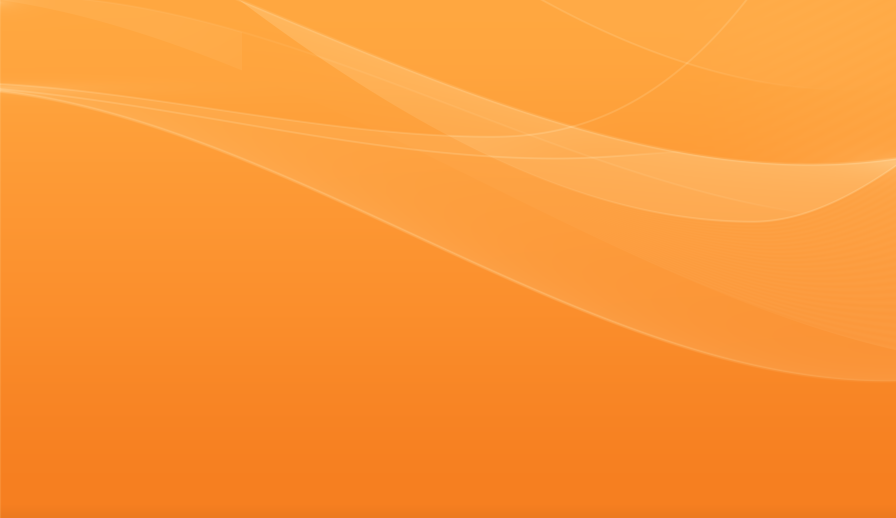
Give the GLSL for this background, as a Shadertoy shader.

```glsl
// Cubic through two points (x, height) with given slopes, straight beyond its ends
float curve(float x, vec2 a, float slopeA, vec2 b, float slopeB) {
    float span = b.x - a.x;
    float t = clamp((x - a.x) / span, 0.0, 1.0);
    float s = 1.0 - t;
    float y = mix(a.y, b.y, t * t * (3.0 - 2.0 * t));
    y += span * t * s * (s * slopeA - t * slopeB);
    return y + slopeA * min(x - a.x, 0.0) + slopeB * max(x - b.x, 0.0);
}

// Signed distance below a curve, in canvas heights
float below(float depth, float edge) {
    float d = depth - edge;
    float steepness = length(vec2(dFdx(d), dFdy(d))) * iResolution.y;
    return d / max(steepness, 0.001);
}

float fill(float d) {
    float soft = 0.7 / iResolution.y;
    return smoothstep(-soft, soft, d);
}

float strand(float d, float width) {
    float soft = 1.0 / iResolution.y;
    return 1.0 - smoothstep(width * 0.3, width * 0.3 + soft + width, abs(d));
}

void mainImage(out vec4 fragColor, in vec2 fragCoord) {
    vec2 uv = fragCoord / iResolution.xy;
    float x = uv.x;
    float depth = 1.0 - uv.y;

    // Vertical orange gradient
    vec3 amber = vec3(1.0, 0.655, 0.25);
    vec3 orange = vec3(0.99, 0.58, 0.19);
    vec3 deepOrange = vec3(0.965, 0.497, 0.125);
    vec3 cream = vec3(1.0, 0.84, 0.60);
    vec3 col = mix(amber, orange, smoothstep(0.0, 0.55, depth));
    col = mix(col, deepOrange, smoothstep(0.4, 0.98, depth));
    col *= 1.0 - 0.04 * smoothstep(0.97, 1.0, depth);

    // Ribbon outlines, measured down from the top
    float sweepEdge = curve(x, vec2(0.0, 0.176), 0.2, vec2(1.0, 0.736), -0.03);
    float foldEdge = curve(x, vec2(0.0), 0.25, vec2(1.0, 0.676), 0.4);
    float crestEdge = curve(x, vec2(0.267, 0.0), 0.72, vec2(1.0, 0.306), -0.25);
    float bellyEdge = x < 0.84
        ? curve(x, vec2(0.267, 0.0), 1.3, vec2(0.84, 0.428), 0.0)
        : curve(x, vec2(0.84, 0.428), 0.0, vec2(1.0, 0.32), -1.2);
    float risingEdge = x < 0.55
        ? curve(x, vec2(0.0, 0.162), 0.1, vec2(0.55, 0.264), 0.0)
        : curve(x, vec2(0.55, 0.264), 0.0, vec2(0.833, 0.0), -2.2);
    float lowerEdge = x < 0.62
        ? curve(x, vec2(0.0, 0.172), 0.15, vec2(0.62, 0.306), 0.0)
        : curve(x, vec2(0.62, 0.306), 0.0, vec2(0.78, 0.29), -0.1);
    float cornerEdge = curve(x, vec2(0.605, 0.0), 0.95, vec2(0.95, 0.174), 0.0);
    float innerEdge = curve(x, vec2(0.1, 0.0), 0.2, vec2(0.9, 0.412), 0.25);

    float sweep = below(depth, sweepEdge);
    float fold = below(depth, foldEdge);
    float crest = below(depth, crestEdge);
    float belly = below(depth, bellyEdge);
    float rising = below(depth, risingEdge);
    float lower = below(depth, lowerEdge);
    float corner = below(depth, cornerEdge);
    float inner = below(depth, innerEdge);

    // Translucent bodies
    float sweepBody = fill(-sweep) * fill(below(depth, max(lowerEdge, crestEdge)));
    float foldBody = fill(-fold) * fill(inner) * fill(-belly + 2.0 * step(x, 0.27));
    float lightBody = fill(crest) * fill(-belly);
    float twistBody = fill(rising) * fill(-lower) * smoothstep(0.7, 0.5, x);
    float light = sweepBody * (0.09 + 0.12 * exp(sweep * 22.0));
    light += 0.05 * fill(-fold) * fill(belly) * smoothstep(0.25, 0.6, x);
    light += 0.12 * foldBody * smoothstep(0.5, 0.15, x);
    light += lightBody * (0.19 + 0.10 * exp(-crest * 16.0) + 0.04 * fill(-inner));
    light += 0.15 * twistBody;
    light += 0.07 * fill(-corner) * smoothstep(1.05, 0.8, x);
    light += 0.06 * smoothstep(0.75, 1.0, x) * fill(-crest);

    // Fine mesh below the light ribbon and in the upper right corner
    float across = (depth - bellyEdge) / max(foldEdge - bellyEdge, 0.02);
    float mesh = 0.5 + 0.5 * cos(across * 150.0 + 3.0 * sin(x * 7.0));
    light += 0.035 * mesh * fill(belly) * fill(-fold) * smoothstep(0.6, 0.85, x);
    float fan = 0.5 + 0.5 * cos(depth * 260.0 + x * 190.0 + 8.0 * sin(x * 6.0));
    light += 0.025 * fan * fill(-crest) * smoothstep(0.72, 0.95, x);

    // Bright strands along the folds
    light += 0.30 * strand(sweep, 0.002) * smoothstep(1.15, 0.6, x);
    light += 0.22 * strand(crest, 0.002);
    light += 0.25 * strand(belly, 0.001) * smoothstep(0.45, 0.85, x);
    light += 0.24 * strand(rising, 0.001);
    light += 0.25 * strand(lower, 0.001) * smoothstep(0.8, 0.65, x);
    light += 0.24 * strand(corner, 0.001) * smoothstep(0.95, 0.7, x);
    light += 0.10 * strand(inner, 0.001) * smoothstep(0.92, 0.8, x);

    // Glows where strands gather at the sides
    light += 0.25 * exp(-length((uv - vec2(1.0, 0.685)) * vec2(22.0, 50.0)));
    light += 0.30 * exp(-length((uv - vec2(0.0, 0.83)) * vec2(10.0, 110.0)));
    light += 0.35 * exp(-length((uv - vec2(0.0, 0.995)) * vec2(55.0, 90.0)));
    light += 0.20 * (1.0 - smoothstep(0.0, 0.002, x));

    fragColor = vec4(mix(col, cream, clamp(light, 0.0, 0.8)), 1.0);
}
```
